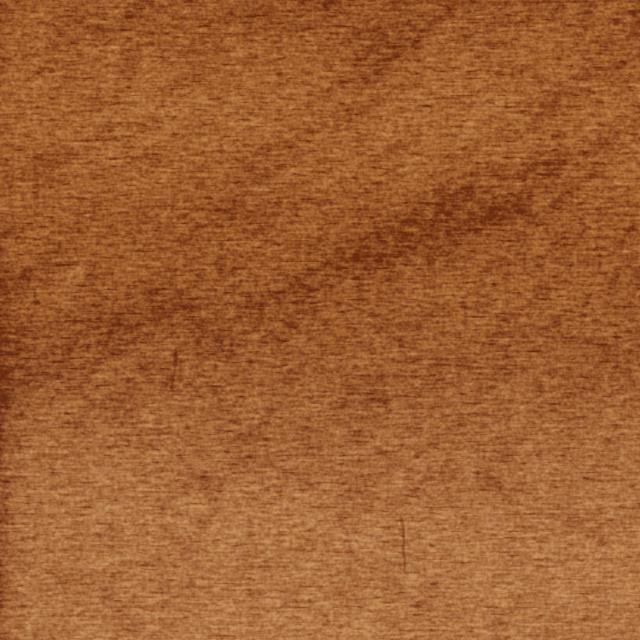
Give the GLSL for this texture, as a WebGL 2 fragment shader.

```glsl
#version 300 es
precision highp float;
// Stained, planed hardwood with fine horizontal fibres, slanted figure and faint curls.
// Layers of stretched gradient noise add up to one tone value, which a three-stop
// colour ramp turns into brown; two fine checks cut across the grain.

#define DARK vec3(0.455, 0.205, 0.088)
#define MIDDLE vec3(0.630, 0.372, 0.186)
#define LIGHT vec3(0.755, 0.530, 0.315)
#define BASE_TONE 0.43
#define FIBRE 0.31
#define SPECKLE 0.34
#define MOTTLE 0.22
#define FIGURE 0.20
#define CURL 0.15
#define PORE 0.28
#define CHECK 0.30

uniform vec2 u_resolution;
out vec4 fragColor;

// Unit gradient with a hashed direction for one lattice point
vec2 gradient(ivec2 cell) {
  uint h = uint(cell.x) * 1597334673u ^ uint(cell.y) * 3812015801u;
  h = (h ^ (h >> 15)) * 2246822519u;
  h = (h ^ (h >> 13)) * 3266489917u;
  h ^= h >> 16;
  float angle = float(h & 65535u) * 6.28319 / 65536.0;
  return vec2(cos(angle), sin(angle));
}

// Gradient noise, about -0.7 to 0.7
float noise(vec2 p) {
  ivec2 i = ivec2(floor(p));
  vec2 f = fract(p);
  vec2 s = f * f * f * (f * (f * 6.0 - 15.0) + 10.0);
  float a = dot(gradient(i), f);
  float b = dot(gradient(i + ivec2(1, 0)), f - vec2(1, 0));
  float c = dot(gradient(i + ivec2(0, 1)), f - vec2(0, 1));
  float d = dot(gradient(i + ivec2(1, 1)), f - vec2(1, 1));
  return mix(mix(a, b, s.x), mix(c, d, s.x), s.y);
}

// Coordinates along and across the rising figure
vec2 slanted(vec2 p) {
  return vec2(dot(p, vec2(0.87, 0.49)), dot(p, vec2(-0.49, 0.87)));
}

// Broad shading: pale lower board, deep centre, paler band near the top
float boardTone(vec2 p) {
  float tone = BASE_TONE + 0.34 * (1.0 - smoothstep(0.14, 0.50, p.y));
  float band = (p.y - 0.82) / 0.10;
  tone += 0.13 * exp(-band * band);
  tone += 0.11 * noise(p * vec2(1.3, 8.0) + 31.7);
  float lowLeft = 1.0 - smoothstep(0.35, 0.75, p.y);
  return tone - exp(-p.x / 0.020) * (0.10 + 0.32 * lowLeft);
}

// Dark bands climbing to the right, strongest in the upper half
float slantedFigure(vec2 p) {
  vec2 q = slanted(p);
  q.y += 0.03 * noise(p * 6.0 + 12.3);
  float bands = smoothstep(-0.05, 0.45, noise(q * vec2(2.0, 9.0) + 4.4));
  float ripples = 0.6 * noise(q * vec2(8.0, 38.0) + 7.1);
  return (bands + ripples) * smoothstep(0.22, 0.60, p.y);
}

// Faint curved contours in the lower half
float curls(vec2 p) {
  vec2 q = p + 0.025 * vec2(noise(p * 14.0), noise(p * 14.0 + 50.0));
  float contour = abs(noise(q * vec2(5.5, 6.0) + 18.6) - 0.08);
  float gaps = smoothstep(-0.15, 0.3, noise(p * 6.0 + 71.0));
  float low = 1.0 - smoothstep(0.30, 0.55, p.y);
  return (1.0 - smoothstep(0.01, 0.08, contour)) * gaps * low;
}

// Fine threads along the grain
float fibres(vec2 p) {
  return 0.7 * noise(p * vec2(13.0, 160.0) + 3.3)
       + 1.1 * noise(p * vec2(36.0, 222.0) + 9.2);
}

// Crisp, nearly round grain that breaks up the threads
float speckle(vec2 p) {
  return noise(p * vec2(110.0, 150.0) + 27.5)
       + 0.9 * noise(p * vec2(205.0, 226.0) + 81.4);
}

// Short dark pores and a few long thin dark lines
float pores(vec2 p) {
  float dashes = smoothstep(0.22, 0.50, noise(p * vec2(42.0, 185.0) + 44.1));
  float lines = smoothstep(0.32, 0.55, noise(p * vec2(3.0, 110.0) + 61.8));
  return dashes + 0.6 * lines;
}

// Two thin checks, slightly bowed and tapered
float checks(vec2 p) {
  float mark = 0.0;
  for (int i = 0; i < 2; i++) {
    float k = float(i);
    vec2 d = p - mix(vec2(0.273, 0.424), vec2(0.631, 0.150), k);
    float along = d.y / mix(0.036, 0.054, k);
    d.x += 0.008 * along * (k - 0.5) + 0.002 * along * along;
    d.x += 0.003 * noise(p * 45.0);
    float core = 1.0 - smoothstep(0.0008, 0.0036, abs(d.x));
    mark += core * (1.0 - smoothstep(0.7, 1.0, abs(along)));
  }
  return mark;
}

void main() {
  vec2 p = gl_FragCoord.xy / u_resolution.y;
  float figure = slantedFigure(p);
  float blotches = 0.7 * noise(slanted(p) * vec2(11.0, 24.0) + 5.9)
                 + 0.8 * noise(slanted(p) * vec2(30.0, 46.0) + 15.4)
                 + 1.1 * noise(p * vec2(64.0, 92.0) + 36.6);

  float tone = boardTone(p) - FIGURE * figure - CURL * curls(p);
  tone += MOTTLE * blotches * (0.75 + 0.5 * clamp(figure, 0.0, 1.0));
  tone += FIBRE * fibres(p) + SPECKLE * speckle(p);
  tone = clamp(tone - PORE * pores(p) - CHECK * checks(p), -0.1, 1.1);

  vec3 wood = mix(DARK, MIDDLE, min(tone * 2.0, 1.0));
  wood = mix(wood, LIGHT, max(tone * 2.0 - 1.0, 0.0));

  // The stain is warmer above and slightly greyer below
  float grey = 0.6 - smoothstep(0.2, 0.65, p.y) + 0.9 * noise(p * vec2(60.0, 90.0));
  wood += grey * vec3(-0.012, 0.002, 0.024);
  fragColor = vec4(clamp(wood, 0.0, 1.0), 1.0);
}
```
